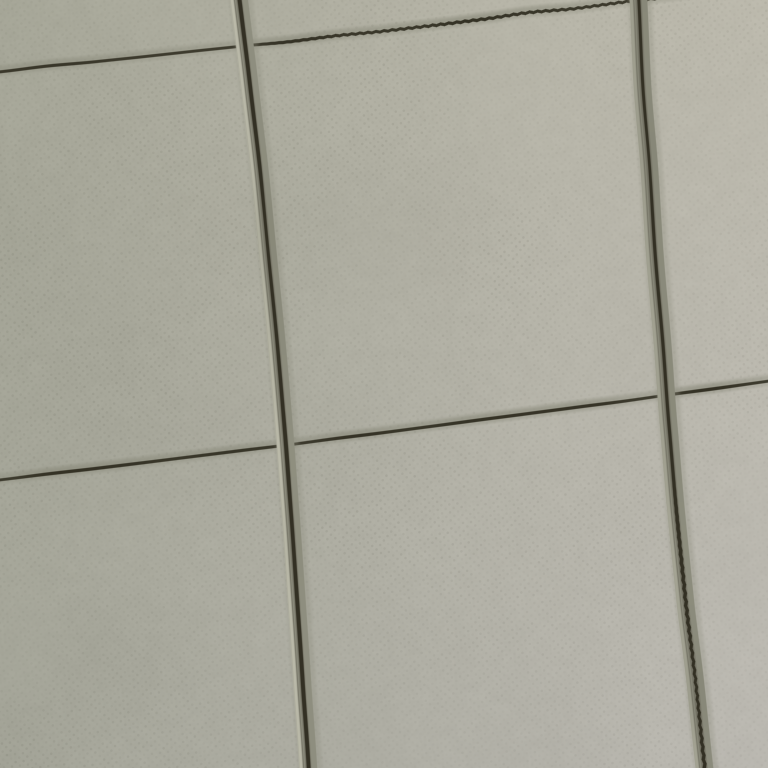
A WebGL 2 fragment shader for this pattern:

```glsl
#version 300 es
precision highp float;

#define COLUMN_PITCH 0.516
#define ROW_PITCH 0.531
#define BAR_HALF 0.0135
#define CORE_HALF 0.0024
#define SEAM_HALF 0.0021
#define SHADOW_WIDTH 0.012
#define DOT_PITCH 0.0105
#define DOT_DEPTH 0.045
#define MOTTLE 0.014
#define WOBBLE 0.0022

uniform vec2 u_resolution;
out vec4 fragColor;

const vec3 PANEL_LIGHT = vec3(0.735, 0.725, 0.675);
const vec3 PANEL_SHADE = vec3(0.635, 0.638, 0.580);
const vec3 BAR_GREY = vec3(0.545, 0.545, 0.485);
const vec3 BAR_EDGE = vec3(0.42, 0.41, 0.36);
const vec3 GAP_DARK = vec3(0.20, 0.19, 0.14);
const vec3 BAR_GLINT = vec3(0.76, 0.755, 0.69);

float hash(vec2 p) {
    vec3 q = fract(vec3(p.xyx) * 0.1031);
    q += dot(q, q.yzx + 33.33);
    return fract((q.x + q.y) * q.z);
}

float noise(vec2 p) {
    vec2 cell = floor(p), f = fract(p);
    f = f * f * (3.0 - 2.0 * f);
    return mix(mix(hash(cell), hash(cell + vec2(1, 0)), f.x),
               mix(hash(cell + vec2(0, 1)), hash(cell + vec2(1, 1)), f.x), f.y);
}

// Antialiased coverage of a strip around d = 0
float strip(float d, float halfWidth, float soft) {
    return 1.0 - smoothstep(halfWidth - soft, halfWidth + soft, abs(d));
}

// Signed distance across the slightly bowed vertical joint i
float columnDistance(vec2 p, float i) {
    float bend = mix(-0.0565, -0.117, i) + mix(-0.032, 0.031, i) * p.y;
    float wobble = WOBBLE * (noise(vec2(p.y * 9.0, i * 17.0 + 3.0)) - 0.5);
    return p.x - (0.401 + COLUMN_PITCH * i + bend * p.y) - wobble;
}

// Signed distance across the rising horizontal joint j
float rowDistance(vec2 p, float j) {
    float rise = mix(0.118, 0.104, j) + 0.011 * p.x;
    float wobble = WOBBLE * (0.6 + j) * (noise(vec2(p.x * 16.0, j * 11.0 + 7.0)) - 0.5);
    return p.y - (0.375 + ROW_PITCH * j + rise * p.x) - wobble;
}

// Staggered pinholes following the tilt of the panels
float pinholes(vec2 p, float soft) {
    vec2 q = vec2(p.x + 0.085 * p.y, p.y - 0.12 * p.x) / DOT_PITCH;
    q = vec2(q.x + q.y, q.x - q.y);
    vec2 cell = floor(q);
    float dist = length(fract(q) - 0.5);
    float edge = 0.14 + soft / DOT_PITCH;
    return (1.0 - smoothstep(0.1, 0.1 + edge, dist)) * (0.35 + 0.65 * hash(cell + 200.0));
}

vec3 panel(vec2 p, vec2 tile, float soft) {
    float light = 0.5 + 0.8 * (p.x - 0.47) + 0.12 * (p.y - 0.5);
    light += 0.10 * (hash(tile + 5.0) - 0.5);
    vec3 color = mix(PANEL_SHADE, PANEL_LIGHT, smoothstep(-0.05, 1.0, light));
    color.b += 0.022 * (1.0 - p.y) * (0.4 + 0.6 * p.x);
    color += MOTTLE * (noise(p * 7.0) + 0.7 * noise(p * 65.0) - 0.85);
    color += 0.012 * (noise(p * 300.0) - 0.5);
    float wear = 0.35 + 0.65 * noise(p * 6.0 + 20.0);
    return color - DOT_DEPTH * wear * pinholes(p, soft);
}

void main() {
    vec2 p = gl_FragCoord.xy / u_resolution;
    float soft = 0.8 / min(u_resolution.x, u_resolution.y);

    // Panels
    vec2 tile = vec2(0.0);
    for (float k = 0.0; k < 2.0; k++)
        tile += step(0.0, vec2(columnDistance(p, k), rowDistance(p, k)));
    vec3 color = panel(p, tile, soft);

    // Horizontal seams: shadow above, faint lip below, fine ragged gap
    for (float j = 0.0; j < 2.0; j++) {
        float d = rowDistance(p, j);
        float above = smoothstep(-soft, soft, d) * (1.0 - smoothstep(0.004, SHADOW_WIDTH, d));
        float below = smoothstep(-soft, soft, -d) * (1.0 - smoothstep(0.003, 0.009, -d));
        float age = 0.6 + 0.4 * noise(vec2(p.x * 13.0, j * 5.0));
        color = mix(color, BAR_GREY, age * (0.7 * above + 0.45 * below));
        float teeth = j * smoothstep(0.3, 0.5, p.x) * (abs(fract(p.x * 95.0) - 0.5) - 0.25);
        float gap = strip(d + 0.003 * teeth, SEAM_HALF * (0.65 + 0.4 * age), soft);
        color = mix(color, GAP_DARK, gap * (0.75 + 0.25 * age));
    }

    // Vertical bars: grey body, left glint, dark core
    for (float i = 0.0; i < 2.0; i++) {
        float d = columnDistance(p, i);
        float age = noise(vec2(p.y * 10.0, i * 9.0 + 2.0));
        color = mix(color, BAR_GREY, 0.3 * strip(d - 0.002, BAR_HALF + 0.002, 0.004));
        color = mix(color, BAR_GREY + 0.03 * (age - 0.5), strip(d, BAR_HALF - 0.002, soft));
        float glint = strip(d + 0.0095, 0.0022, soft + 0.0006);
        color = mix(color, BAR_GLINT, glint * mix(0.85, 0.5, i) * (0.7 + 0.3 * age));
        color = mix(color, BAR_EDGE, 0.6 * strip(d + 0.0062, 0.0007, soft));
        color = mix(color, BAR_EDGE, 0.8 * strip(d, CORE_HALF + 0.0014, soft + 0.0006));
        float teeth = i * (1.0 - smoothstep(0.2, 0.4, p.y)) * (abs(fract(p.y * 90.0) - 0.5) - 0.25);
        float core = strip(d - 0.0004 + 0.003 * teeth, CORE_HALF * (0.75 + 0.35 * age), soft);
        color = mix(color, GAP_DARK, core);
    }

    fragColor = vec4(clamp(color, 0.0, 1.0), 1.0);
}
```
